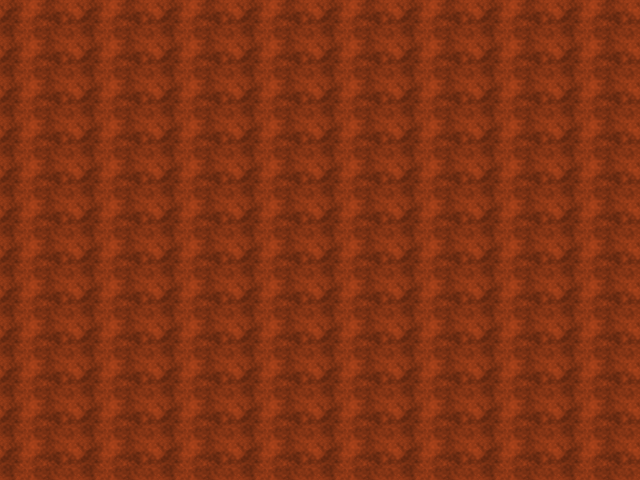
Reproduce this pattern procedurally as a WebGL 2 fragment shader.

```glsl
#version 300 es
precision highp float;

uniform vec2 u_resolution;
out vec4 fragColor;

const vec2 REPEATS = vec2(8.0, 12.0);
const vec2 TILE_SHAPE = vec2(2.0, 1.0);   // tile size in tile heights
const vec3 DARK_RUST = vec3(0.42, 0.17, 0.07);
const vec3 BRIGHT_RUST = vec3(0.64, 0.25, 0.10);
const float BASE_TONE = 0.41;
const float CLOUD_GAIN = 0.50;
const float CLOUD_FALLOFF = 0.95;
const float WARP = 0.16;
const float GRAIN_GAIN = 0.42;
const float WEAVE_GAIN = 0.13;
const vec2 WEAVE_COUNT = vec2(14.0, 7.0);
const float CREASE_WIDTH = 0.045;
const float CREASE_GAIN = 0.20;
const float SEAM_HEIGHT = 0.36;
const float SEAM_WIDTH = 0.04;
const float SEAM_GAIN = 0.22;
const float TAU = 6.28318;

// Patches: centre in the tile, radius in tile heights, brightness
const int PATCH_COUNT = 12;
const vec4 PATCHES[PATCH_COUNT] = vec4[](
    vec4(0.93, 0.79, 0.20, 0.48), vec4(0.40, 0.80, 0.20, 0.46),
    vec4(0.80, 0.94, 0.17, 0.32), vec4(0.04, 0.95, 0.14, 0.26),
    vec4(0.27, 0.96, 0.16, 0.30), vec4(0.51, 0.95, 0.14, 0.26),
    vec4(0.12, 0.57, 0.26, -0.50), vec4(0.63, 0.55, 0.23, -0.42),
    vec4(0.91, 0.42, 0.14, -0.36), vec4(0.12, 0.15, 0.20, -0.30),
    vec4(0.58, 0.13, 0.21, -0.32), vec4(0.36, 0.46, 0.21, 0.22));

uint hash(uvec2 cell, uint seed) {
    uint h = cell.x * 1597u + cell.y * 51749u + seed * 7919u + 101u;
    h = (h ^ (h >> 15)) * 73245u + 12345u;
    h = (h ^ (h >> 13)) * 40503u;
    return h ^ (h >> 16);
}

vec2 gradient(vec2 cell, vec2 period, uint seed) {
    uint h = hash(uvec2(mod(cell, period)), seed);
    float angle = TAU * float(h & 1023u) / 1024.0;
    return vec2(cos(angle), sin(angle));
}

// Gradient noise over the unit tile, wrapping after period cells
float noise(vec2 uv, vec2 period, uint seed) {
    vec2 p = uv * period;
    vec2 cell = floor(p);
    vec2 f = p - cell;
    vec2 w = f * f * f * (f * (f * 6.0 - 15.0) + 10.0);
    vec2 right = vec2(1.0, 0.0);
    vec2 up = vec2(0.0, 1.0);
    float a = dot(gradient(cell, period, seed), f);
    float b = dot(gradient(cell + right, period, seed), f - right);
    float c = dot(gradient(cell + up, period, seed), f - up);
    float d = dot(gradient(cell + 1.0, period, seed), f - 1.0);
    return mix(mix(a, b, w.x), mix(c, d, w.x), w.y);
}

float clouds(vec2 uv) {
    float sum = 0.0;
    float gain = 0.6;
    vec2 period = vec2(6.0, 3.0);
    for (int i = 0; i < 3; i++) {
        sum += gain * noise(uv, period, uint(i));
        period *= 2.0;
        gain *= CLOUD_FALLOFF;
    }
    return sum;
}

// Soft discs with fairly flat centres
float patches(vec2 uv) {
    float sum = 0.0;
    for (int i = 0; i < PATCH_COUNT; i++) {
        vec4 spot = PATCHES[i];
        vec2 d = (fract(uv - spot.xy + 0.5) - 0.5) * TILE_SHAPE / spot.z;
        sum += spot.w * exp(-pow(dot(d, d), 1.4));
    }
    return sum;
}

// Thin wandering lines along the zero level of the noise
float creases(vec2 uv) {
    float level = abs(noise(uv, vec2(6.0, 4.0), 17u));
    return 1.0 - smoothstep(0.0, CREASE_WIDTH, level);
}

// One wavy line running across the row
float seam(vec2 uv) {
    float path = SEAM_HEIGHT + 0.06 * sin(TAU * uv.x * 2.0) + 0.03 * sin(TAU * uv.x * 5.0);
    float offset = abs(fract(uv.y - path + 0.5) - 0.5);
    return 1.0 - smoothstep(0.0, SEAM_WIDTH, offset);
}

// Diagonal mesh
float weave(vec2 uv) {
    vec2 phase = TAU * WEAVE_COUNT * uv;
    return sin(phase.x) * sin(phase.y);
}

void main() {
    vec2 uv = fract(gl_FragCoord.xy / u_resolution * REPEATS);

    // Ragged patch outlines
    vec2 shift = vec2(noise(uv, vec2(8.0, 4.0), 31u), noise(uv, vec2(8.0, 4.0), 47u));
    vec2 warped = uv + WARP * shift / TILE_SHAPE * 2.0;

    // Broad tone, then fine surface detail
    float tone = BASE_TONE + patches(warped) + CLOUD_GAIN * clouds(uv);
    tone += CREASE_GAIN * creases(warped) + SEAM_GAIN * seam(uv);
    tone += GRAIN_GAIN * noise(uv, vec2(28.0, 14.0), 63u) + WEAVE_GAIN * weave(uv);

    vec3 color = mix(DARK_RUST, BRIGHT_RUST, clamp(tone, -0.25, 1.25));
    fragColor = vec4(color, 1.0);
}
```
